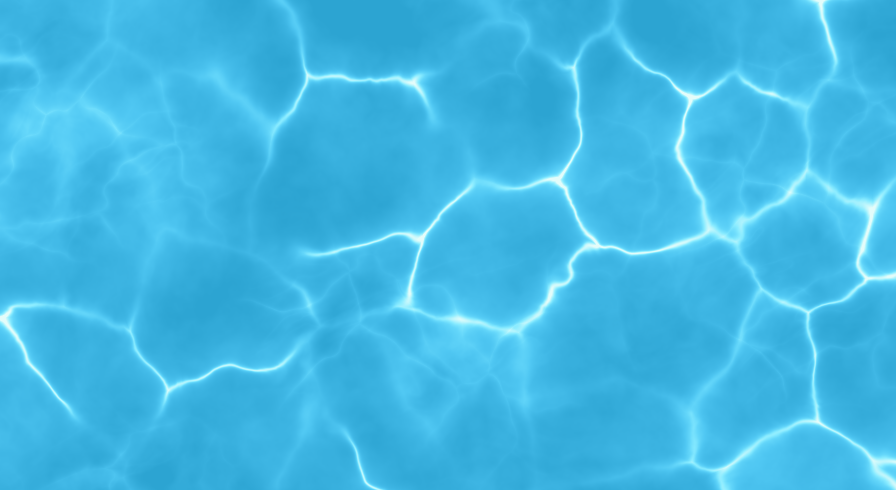
Write a Shadertoy shader that draws this texture.

```glsl
// Sunlit pool water: broken bright caustic strands over soft, mottled blue depths.

const vec3 WATER_RAMP[7] = vec3[7](
    vec3(0.20, 0.67, 0.85),
    vec3(0.25, 0.72, 0.90),
    vec3(0.31, 0.78, 0.95),
    vec3(0.39, 0.84, 0.98),
    vec3(0.53, 0.92, 1.00),
    vec3(0.72, 0.96, 0.99),
    vec3(0.89, 0.99, 0.98));

vec2 hash22(vec2 p) {
    vec3 q = fract(p.xyx * vec3(0.1031, 0.1030, 0.0973));
    q += dot(q, q.yzx + 33.33);
    return fract((q.xx + q.yz) * q.zy);
}

float valueNoise(vec2 p) {
    vec2 cell = floor(p);
    vec2 f = fract(p);
    f = f * f * f * (f * (f * 6.0 - 15.0) + 10.0);
    float low = mix(hash22(cell).x, hash22(cell + vec2(1, 0)).x, f.x);
    float high = mix(hash22(cell + vec2(0, 1)).x, hash22(cell + vec2(1, 1)).x, f.x);
    return mix(low, high, f.y);
}

float fbm(vec2 p) {
    float sum = 0.0, amplitude = 0.533;
    for (int i = 0; i < 4; i++) {
        sum += amplitude * valueNoise(p);
        p = mat2(0.8, 0.6, -0.6, 0.8) * p * 2.03 + 17.3;
        amplitude *= 0.5;
    }
    return sum;
}

// Bends the plane so that straight strands become wavy.
vec2 ripple(vec2 p, float frequency, float amount) {
    vec2 q = p * frequency;
    return p + amount * (vec2(fbm(q + 40.7), fbm(q + 91.2)) - 0.5);
}

// Weighted cells with curved borders.
// x: gap to the nearest strand, y: gap to the nearest junction.
vec2 cellGaps(vec2 p, float density, float seed) {
    p = p * density + seed;
    vec2 home = floor(p);
    vec3 nearest = vec3(9.0);
    for (int y = -2; y <= 2; y++) {
        for (int x = -2; x <= 2; x++) {
            vec2 cell = home + vec2(x, y);
            vec2 site = cell + 0.08 + 0.84 * hash22(cell);
            float d = length(site - p) + 0.36 * hash22(cell + 57.0).x;
            if (d < nearest.x) nearest = vec3(d, nearest.xy);
            else if (d < nearest.y) nearest = vec3(nearest.x, d, nearest.y);
            else nearest.z = min(nearest.z, d);
        }
    }
    return (nearest.yz - nearest.x) / density;
}

// Sharp where focus is 1, wide and faint where it is 0.
float strandLight(vec2 gaps, float focus) {
    float width = mix(0.032, 0.0085, focus);
    float ratio = gaps.x / width;
    float core = mix(0.5, 3.9, focus) / (1.0 + ratio * ratio);
    float glow = mix(0.45, 1.2, focus) * exp(-gaps.x / 0.06);
    float flare = mix(0.4, 1.9, focus) * exp(-gaps.y / 0.022);
    return core + glow + flare;
}

// Faint wisps, drawn out along the given direction.
float wisps(vec2 p, vec2 direction) {
    vec2 q = vec2(dot(p, direction) * 4.0,
                  dot(p, vec2(-direction.y, direction.x)) * 11.0);
    float ridge = 1.0 - abs(2.0 * fbm(q) - 1.0);
    return pow(ridge, 6.0);
}

vec3 waterColor(float light) {
    light = clamp(light, -0.55, 6.0);
    int i = clamp(int(floor(light)), 0, 5);
    return mix(WATER_RAMP[i], WATER_RAMP[i + 1], light - float(i));
}

void mainImage(out vec4 fragColor, in vec2 fragCoord) {
    vec2 uv = fragCoord / iResolution.y;

    // Depth: broad clouds with smaller mottling, lighter toward the bottom.
    float light = 0.32 + 0.25 * (0.5 - uv.y);
    light += 3.2 * (fbm(uv * 3.2 + 5.0) - 0.5);
    light += 1.5 * (fbm(ripple(uv, 5.0, 0.2) * 9.0 + 63.0) - 0.5);

    // Main web, focused only in patches.
    vec2 bent = ripple(ripple(uv, 3.0, 0.24), 11.0, 0.025);
    float focus = smoothstep(0.32, 0.72, valueNoise(uv * 4.0 + 23.0));
    light += strandLight(cellGaps(bent, 3.4, 12.0), focus);

    // Blurred secondary web and surface wisps.
    vec2 drift = ripple(uv + 3.7, 4.0, 0.25);
    float patchiness = smoothstep(0.35, 0.75, valueNoise(uv * 3.0 + 71.0));
    light += 1.1 * patchiness * exp(-cellGaps(drift, 4.6, 31.0).x / 0.025);
    light += 0.4 * patchiness * wisps(bent, normalize(vec2(0.85, 0.5)));

    // Fine surface grain.
    light += 0.4 * (fbm(uv * 38.0) - 0.5);

    fragColor = vec4(waterColor(light), 1.0);
}
```
